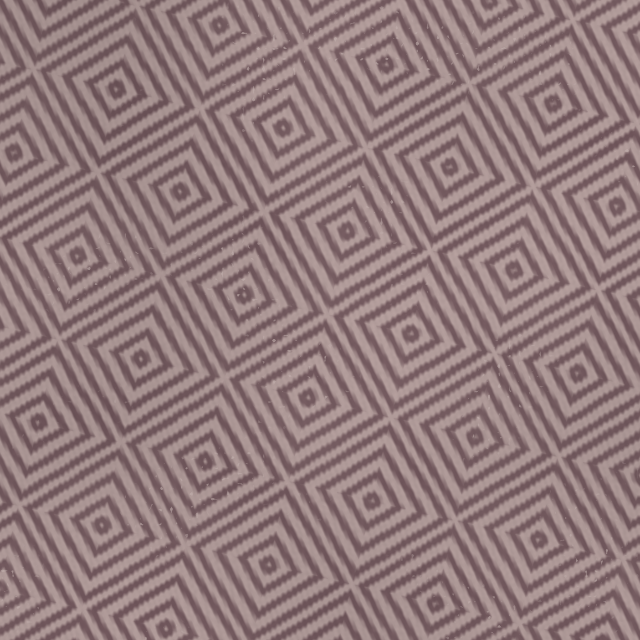
Reproduce this pattern procedurally as a three.js fragment shader.

```glsl
varying vec2 vUv;

vec2 hashGradient(vec2 p) {
  float a = 6.2832 * fract(sin(dot(p, vec2(127.1, 311.7))) * 43758.5);
  return vec2(cos(a), sin(a));
}

float gradientNoise(vec2 p) {
  vec2 i = floor(p), f = fract(p);
  vec2 u = f * f * f * (f * (f * 6.0 - 15.0) + 10.0);
  vec2 e = vec2(0.0, 1.0);
  float low = mix(dot(hashGradient(i), f),
                  dot(hashGradient(i + e.yx), f - e.yx), u.x);
  float high = mix(dot(hashGradient(i + e.xy), f - e.xy),
                   dot(hashGradient(i + e.yy), f - e.yy), u.x);
  return mix(low, high, u.y);
}

// Distance to the nearest woven line, in cells
float nestedSquares(vec2 cell) {
  vec2 a = abs(cell);
  float box = max(a.x, a.y);
  float d = abs(mix(length(cell), box, 0.4) - 0.041);
  for (int i = 0; i < 3; i++) {
    d = min(d, abs(box - 0.16 - 0.14 * float(i)));
  }
  return d;
}

void main() {
  // Tilted square lattice with slightly uneven cloth
  vec2 p = vUv - vec2(0.3815, 0.5391);
  vec2 lattice = vec2(dot(p, vec2(0.85, 0.527)), dot(p, vec2(-0.527, 0.85))) / 0.1893;
  lattice += 0.008 * vec2(gradientNoise(vUv * 24.0), gradientNoise(vUv * 24.0 + 40.0));
  vec2 cell = fract(lattice + 0.5) - 0.5;

  // Thread ridges nibble at the line edges
  float ridge = sin(6.2832 * 108.0 * dot(vUv, vec2(0.95, 0.31)));
  float d = nestedSquares(cell) + 0.005 * ridge + 0.008 * gradientNoise(vUv * 90.0);
  float line = 1.0 - smoothstep(0.008, 0.052, d);

  // Dye strength varies softly over the cloth
  line *= 0.96 + 0.12 * gradientNoise(vUv * 7.0);
  vec3 color = mix(vec3(0.685, 0.602, 0.595), vec3(0.435, 0.335, 0.355), line);

  // Broad light and fine weave
  float shade = 0.985 + 0.06 * gradientNoise(vUv * 2.5 + 3.0);
  shade += 0.05 * (smoothstep(0.0, 0.5, vUv.x) - 0.6) * vUv.y;
  shade += 0.012 * ridge + 0.03 * gradientNoise(vUv * 150.0);
  color *= shade;

  // Sparse pale lint
  float lint = smoothstep(0.36, 0.55, gradientNoise(vUv * 125.0 + 17.0));
  lint *= smoothstep(0.0, 0.35, gradientNoise(vUv * 6.0 + 9.0));
  color = mix(color, vec3(0.76, 0.69, 0.68), 0.6 * lint);

  gl_FragColor = vec4(color, 1.0);
}
```
